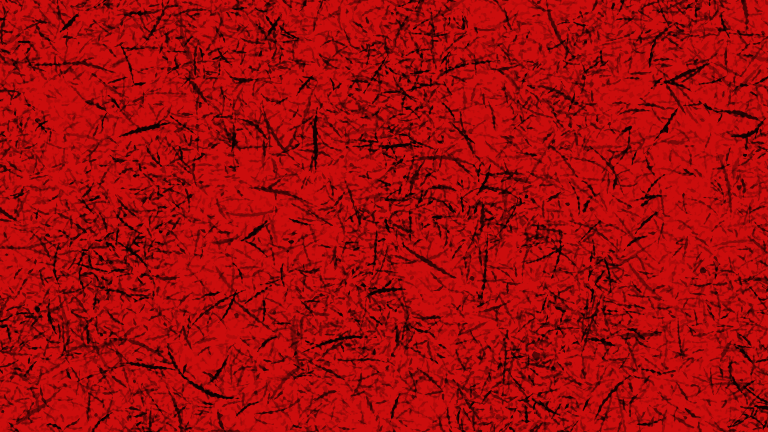
This texture is drawn by a Shadertoy shader. Its source:

```glsl
// Red ground littered with dark, tapered, nearly straight fibres and flecks.
// Three sizes of strokes are scattered on jittered grids, thinned and faded
// by low-frequency gradient noise, then multiplied over a mottled red.

#define GROUND_RED vec3(0.795, 0.050, 0.050)
#define INK_BLACK vec3(0.040, 0.005, 0.005)
#define EDGE_SOFTNESS 0.0021
#define EDGE_ROUGHNESS 0.0042
#define WARP_AMOUNT 0.006
#define CLUMP_SCALE 3.1
#define CLUMP_CONTRAST 0.95
#define FIBRE_DENSITY 0.70
#define MOTTLE_STRENGTH 0.34
#define HORIZONTAL_BIAS 0.12
#define BEND_AMOUNT 0.40

const float PI = 3.14159;

vec3 hash3(vec3 p) {
    p = fract(p * vec3(0.1031, 0.1030, 0.0973));
    p += dot(p, p.yxz + 33.33);
    return fract((p.xxy + p.yxx) * p.zyx);
}

vec2 gradientAt(vec2 cell) {
    float angle = 2.0 * PI * hash3(vec3(cell, 7.0)).x;
    return vec2(cos(angle), sin(angle));
}

float gradientNoise(vec2 p) {
    vec2 i = floor(p), f = fract(p);
    vec2 u = f * f * f * (f * (f * 6.0 - 15.0) + 10.0);
    vec2 e = vec2(1.0, 0.0);
    float low = mix(dot(gradientAt(i), f), dot(gradientAt(i + e), f - e), u.x);
    float high = mix(dot(gradientAt(i + e.yx), f - e.yx),
                     dot(gradientAt(i + 1.0), f - 1.0), u.x);
    return mix(low, high, u.y);
}

// Local crowding of strokes, from sparse to dense
float clumpDensity(vec2 p) {
    float n = gradientNoise(p * CLUMP_SCALE + 3.7)
            + 0.8 * gradientNoise(p * CLUMP_SCALE * 2.7 + 11.3);
    return clamp(FIBRE_DENSITY + CLUMP_CONTRAST * n, 0.36, 1.2);
}

// Coverage of one tapered stroke; q is relative to its centre
float fibre(vec2 q, float angle, float halfLength, float halfWidth, float bend, float rough) {
    float c = cos(angle), s = sin(angle);
    q = vec2(c * q.x + s * q.y, c * q.y - s * q.x);
    float along = q.x / halfLength;
    q.y += bend * halfLength * along * along;
    float d = abs(q.y) - halfWidth * (1.0 - along * along);
    d = max(d, abs(q.x) - halfLength) + rough;
    float soft = max(EDGE_SOFTNESS, 0.6 / iResolution.y);
    return smoothstep(soft, -soft, d);
}

// Light left after one grid of strokes; size is the cell width
float fibreLayer(vec2 p, float size, float halfWidth, int count, float strength,
                 float rough, float seed) {
    float light = 1.0;
    vec2 home = floor(p / size);
    for (int y = -1; y <= 1; y++)
    for (int x = -1; x <= 1; x++) {
        vec2 cell = home + vec2(x, y);
        float density = clumpDensity((cell + 0.5) * size);
        for (int k = 0; k < count; k++) {
            vec3 place = hash3(vec3(cell, seed + float(k)));
            vec3 shape = hash3(vec3(cell + 71.0, seed + 40.0 + float(k)));
            if (place.z > density) continue;

            vec2 centre = (cell + place.xy) * size;
            float angle = PI * shape.x - HORIZONTAL_BIAS * sin(2.0 * PI * shape.x);
            float halfLength = size * mix(0.24, 0.80, shape.y * shape.y);
            float width = halfWidth * mix(0.65, 1.35, shape.z);
            // A few strokes become short round specks
            if (shape.y > 0.96) { halfLength = 2.2 * width; width *= 1.8; }
            float bend = BEND_AMOUNT * (fract(shape.z * 17.0) - 0.5);
            float tone = fract(shape.x * 23.0 + place.x);
            float opacity = strength * mix(0.28, 1.0, tone * tone);
            opacity = min(opacity * (0.55 + 0.70 * density), 0.97);
            light *= 1.0 - opacity * fibre(p - centre, angle, halfLength, width, bend, rough);
        }
    }
    return light;
}

void mainImage(out vec4 fragColor, in vec2 fragCoord) {
    vec2 p = fragCoord / iResolution.y;

    // Warp bends the fibres, fine noise frays their edges
    vec2 warp = vec2(gradientNoise(p * 13.0), gradientNoise(p * 13.0 + 50.0));
    vec2 q = p + WARP_AMOUNT * warp;
    float rough = EDGE_ROUGHNESS * gradientNoise(p * 130.0);

    float light = fibreLayer(q, 0.034, 0.0021, 4, 0.84, rough, 1.0);
    light *= fibreLayer(q + 5.0, 0.064, 0.0026, 3, 0.94, rough, 11.0);
    light *= fibreLayer(q + 9.0, 0.115, 0.0037, 2, 1.00, rough, 21.0);

    // Dusty patches between the fibres
    float dust = gradientNoise(p * 75.0) + 0.5 * gradientNoise(p * 150.0 + 20.0);
    light *= 1.0 - MOTTLE_STRENGTH * clumpDensity(p) * smoothstep(0.05, 0.45, dust);

    fragColor = vec4(mix(INK_BLACK, GROUND_RED, light), 1.0);
}
```
